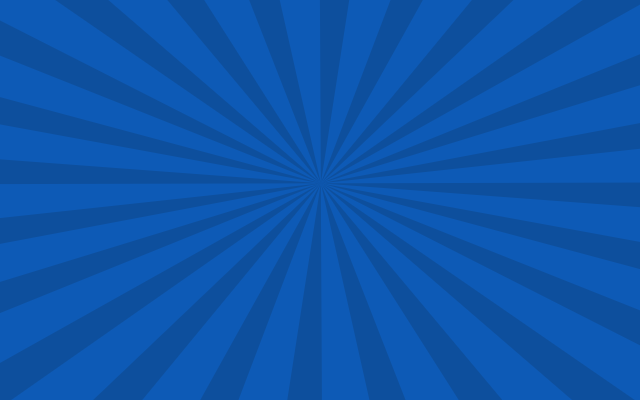
A Shadertoy shader for this background:

```glsl
#define RAY_COUNT 24.0
#define DARK_SHARE 0.423
#define BURST_CENTRE vec2(0.5013, 0.5417)
#define VERTICAL_SQUASH 0.695
#define TWIST 0.0035
#define LIGHT_BLUE vec3(0.051, 0.353, 0.714)
#define DARK_BLUE vec3(0.051, 0.310, 0.616)

const float TAU = 6.2831853;

// Running total of dark area along the repeating ray phase
float darkIntegral(float phase) {
    return floor(phase) * DARK_SHARE + min(fract(phase), DARK_SHARE);
}

// Share of dark ray within a span of the phase, which smooths every edge
float darkCoverage(float phase, float span) {
    return (darkIntegral(phase + 0.5 * span) - darkIntegral(phase - 0.5 * span)) / span;
}

void mainImage(out vec4 fragColor, in vec2 fragCoord) {
    // Position around the centre, with the flattened burst made round
    vec2 pos = (fragCoord - BURST_CENTRE * iResolution.xy) / iResolution.y;
    pos.y /= VERTICAL_SQUASH;
    float radiusSquared = max(dot(pos, pos), 1e-6);

    // Clockwise ray phase, and how much of it one pixel spans
    float raysPerRadian = RAY_COUNT / TAU;
    float phase = (TWIST - atan(pos.y, pos.x)) * raysPerRadian;
    float slope = length(vec2(pos.y, pos.x / VERTICAL_SQUASH)) / radiusSquared;
    float span = max(slope * raysPerRadian / iResolution.y, 1e-4);

    vec3 colour = mix(LIGHT_BLUE, DARK_BLUE, darkCoverage(phase, span));
    fragColor = vec4(colour, 1.0);
}
```
